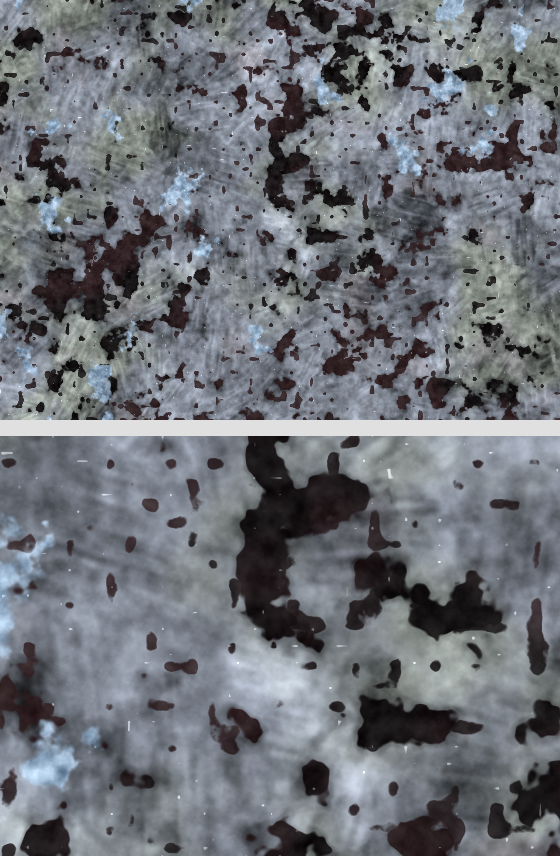
Top, the full canvas; bottom, a detail of the centre.
A Shadertoy shader for this texture:

```glsl
vec3 hash3(vec2 p) {
    vec3 q = fract(p.xyx * vec3(0.1031, 0.1030, 0.0973));
    q += dot(q, q.yxz + 33.33);
    return fract((q.xxy + q.yzz) * q.zyx);
}

float noise(vec2 p) {
    vec2 i = floor(p), f = fract(p);
    f = f * f * (3.0 - 2.0 * f);
    return mix(mix(hash3(i).x, hash3(i + vec2(1, 0)).x, f.x),
               mix(hash3(i + vec2(0, 1)).x, hash3(i + vec2(1, 1)).x, f.x), f.y);
}

float fbm(vec2 p) {
    float sum = 0.0, weight = 0.5;
    for (int i = 0; i < 4; i++) {
        sum += weight * noise(p);
        p = mat2(1.6, 1.2, -1.2, 1.6) * p + 7.3;
        weight *= 0.5;
    }
    return sum / 0.9375;
}

vec2 rotate(vec2 p, float angle) {
    float c = cos(angle), s = sin(angle);
    return vec2(c * p.x + s * p.y, c * p.y - s * p.x);
}

// Elongated cells: x = gap to the neighbour, y = tone, z = grain angle
vec3 crystals(vec2 p) {
    vec2 cell = floor(p);
    float nearest = 9.0, second = 9.0;
    vec2 grain = vec2(0);
    for (int y = -2; y <= 2; y++)
    for (int x = -2; x <= 2; x++) {
        vec2 id = cell + vec2(x, y);
        vec3 h = hash3(id + 41.0);
        float angle = mix(-0.4, 1.9, hash3(id + 87.0).x);
        float d = length(rotate(p - id - h.xy, angle) * vec2(0.75, 1.3));
        if (d < nearest) {
            second = nearest;
            nearest = d;
            grain = vec2(h.z, angle);
        } else second = min(second, d);
    }
    return vec3(second - nearest, grain);
}

// Sparse ragged flakes that catch the light
float flakes(vec2 p, float ragged) {
    vec2 cell = floor(p);
    float cover = 0.0;
    for (int y = -1; y <= 1; y++)
    for (int x = -1; x <= 1; x++) {
        vec2 id = cell + vec2(x, y);
        vec3 h = hash3(id + 13.0), k = hash3(id + 59.0);
        vec2 q = abs(rotate(p - id - h.xy, mix(0.2, 2.1, h.z)));
        float size = mix(0.07, 0.19, k.y);
        float d = max(q.x * 0.65, q.y * 1.2) + 0.45 * (ragged - 0.5) - size;
        cover = max(cover, step(k.x, 0.5) * (1.0 - smoothstep(-0.05, 0.02, d)));
    }
    return cover;
}

void mainImage(out vec4 fragColor, in vec2 fragCoord) {
    vec2 p = fragCoord / iResolution.y;
    vec2 warp = vec2(fbm(p * 24.0 + 3.0), fbm(p * 24.0 + 50.0)) - 0.5;
    float fine = fbm(p * 85.0 + 20.0);
    float cluster = fbm(p * 4.5 + 11.0);

    // Feldspar crystals with streaks along the grain, set in a pale matrix
    vec3 crystal = crystals((p + 0.05 * warp) * 9.0);
    float body = smoothstep(0.03, 0.25, crystal.x);
    vec2 along = rotate(p + 0.006 * warp, crystal.z);
    float streak = noise(along * vec2(22, 190) + 90.0 * crystal.y)
                 + noise(along * vec2(35, 90) + 30.0 * crystal.y) - 1.0;
    float tone = 0.525 + body * (0.24 * (crystal.y - 0.6) + 0.13 * streak);
    tone += 0.38 * (fbm(p * 15.0 + 70.0) - 0.5) + 0.30 * (fine - 0.5);
    tone += 0.25 * (fbm(p * 3.0 + 5.0) - 0.5);

    // Dark mineral gathers in the seams between crystals
    float mineral = fbm((p + 0.01 * warp) * 23.0 + 35.0) + 0.6 * (cluster - 0.5)
                  - 0.11 * smoothstep(0.05, 0.4, crystal.x);
    tone -= 0.13 * smoothstep(0.50, 0.64, mineral);
    float dark = smoothstep(0.615, 0.655, mineral);
    float specks = noise(p * 62.0 + 17.0) + 0.3 * (fine - 0.5) + 0.3 * (cluster - 0.5);
    dark = max(dark, 0.9 * smoothstep(0.82, 0.89, specks));

    // Grey stone drifts between greenish, bluish and mauve
    float hue = fbm(p * 6.0 + 80.0);
    vec3 tint = mix(vec3(1.0, 1.05, 1.0), vec3(0.98, 1.03, 1.12), smoothstep(0.3, 0.6, hue));
    tint = mix(tint, vec3(1.02, 0.99, 1.04), 0.6 * smoothstep(0.6, 0.75, fbm(p * 7.0 + 140.0)));
    vec3 color = tone * tint;

    // Blue reflections
    float blue = flakes(p * 6.0, fbm(p * 42.0 + 9.0));
    vec3 shine = vec3(0.58, 0.69, 0.80) + 0.7 * (fine - 0.45);
    color = mix(color, shine, 0.85 * blue);

    vec3 rust = mix(vec3(0.08, 0.07, 0.075), vec3(0.19, 0.13, 0.14), smoothstep(0.4, 0.65, hue));
    color = mix(color, rust + 0.18 * (fine - 0.5), dark * (1.0 - 0.8 * blue));

    // Tiny glints
    color += 0.3 * smoothstep(0.95, 0.99, noise(p * 150.0 + 60.0));
    fragColor = vec4(clamp(color, 0.0, 1.0), 1.0);
}
```
